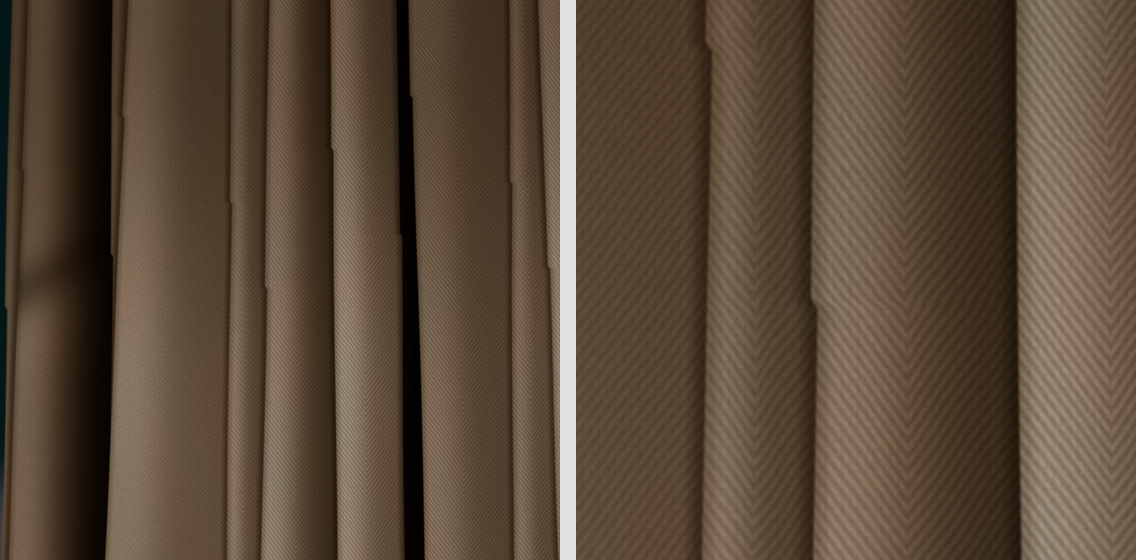
Left, the full canvas; right, a detail of the centre.
Reproduce this texture procedurally as a Shadertoy shader.

```glsl
// Per fold: left edge at the top, left edge at the bottom, lit shade, shaded side
const vec4 folds[11] = vec4[11](
    vec4(0.021, 0.003, 0.74, 0.60),
    vec4(0.050, 0.015, 0.74, 0.07),
    vec4(0.202, 0.195, 0.74, 0.62),
    vec4(0.228, 0.187, 0.88, 0.60),
    vec4(0.414, 0.405, 0.86, 0.55),
    vec4(0.482, 0.467, 0.92, 0.38),
    vec4(0.589, 0.602, 0.98, 0.58),
    vec4(0.709, 0.723, 0.04, 0.02),
    vec4(0.729, 0.759, 0.80, 0.55),
    vec4(0.909, 0.917, 0.84, 0.58),
    vec4(0.962, 0.998, 0.95, 0.90));

float hash(vec2 p) {
    return fract(sin(dot(p, vec2(127.1, 311.7))) * 43758.5);
}

// Nearly straight hanging edge with a small tuck at its own height
float foldEdge(int i, float y) {
    float k = float(i);
    float tuck = smoothstep(-0.004, 0.004, y - 0.45 - 0.4 * fract(k * 0.618));
    return mix(folds[i].y, folds[i].x, y) - 0.004 * (tuck - y)
         + 0.0012 * sin(y * 7.0 + k * 2.3);
}

// One V of diagonal twill lines across each fold
float herringbone(float across, float width, float y) {
    float zig = abs(across - 0.45) * width;
    float line = y * 108.0 - zig * 145.0 + 0.12 * sin(y * 37.0 + across * 11.0);
    return sin(6.2832 * line);
}

// Brown-black through tan; green and blue fall off faster in the dark
vec3 clothColor(float shade) {
    return vec3(0.58, 0.51, 0.44) * pow(vec3(max(shade, 0.0)), vec3(1.0, 1.2, 1.5));
}

vec3 shadeFold(int i, vec2 uv, float left, float right) {
    float width = max(right - left, 0.005);
    float across = clamp((uv.x - left) / width, 0.0, 1.0);
    float shade = mix(folds[i].z, folds[i].w, smoothstep(0.12, 0.95, across));

    // Soft hollow, rounded rim and contact shadow
    shade *= 1.0 - 0.10 * exp(-pow((across - 0.55) / 0.22, 2.0));
    shade *= 0.82 + 0.18 * smoothstep(0.0, 0.012, uv.x - left);
    shade *= 0.62 + 0.38 * smoothstep(0.0, 0.014, right - uv.x);

    // Light fades toward the top; long waves vary the hang
    shade *= mix(1.03, 0.76, smoothstep(0.25, 1.0, uv.y));
    shade *= 1.0 + 0.03 * sin(uv.y * 5.0 + float(i) * 1.7 + across * 3.0);

    // Slanted crease in the broad shadowed fold
    if (i == 1) {
        float slant = uv.y - 0.49 - 0.5 * (uv.x - 0.05);
        shade *= 1.0 - 0.30 * exp(-slant * slant * 500.0);
        shade += 0.06 * exp(-pow((slant + 0.10) / 0.07, 2.0)) * (1.0 - across);
    }

    // Weave relief, strongest on the right where light rakes the cloth
    float relief = mix(0.025, 0.085, smoothstep(0.15, 0.60, uv.x));
    shade *= 1.0 + relief * herringbone(across, width, uv.y);
    shade *= 1.0 + 0.05 * (hash(floor(uv * vec2(420.0, 380.0))) - 0.5);
    shade *= 1.0 + 0.012 * sin(uv.x * 1300.0);

    // Faint warm and cool drift
    float warmth = sin(uv.x * 31.0 + 2.0 * sin(uv.y * 6.0)) * sin(uv.y * 9.0 + uv.x * 14.0);
    return clothColor(shade) * (1.0 + 0.025 * warmth * vec3(1.0, -0.4, -0.8));
}

void mainImage(out vec4 fragColor, in vec2 fragCoord) {
    vec2 uv = fragCoord / iResolution.xy;
    float blur = 0.0012 + 0.5 / iResolution.x;

    // Teal gap behind the cloth, greyer near the floor
    vec3 color = mix(vec3(0.25, 0.25, 0.27), vec3(0.01, 0.09, 0.10),
                     smoothstep(0.05, 0.22, uv.y));

    // Each fold overlaps the one to its left
    for (int i = 0; i < 11; i++) {
        float left = foldEdge(i, uv.y);
        float right = i < 10 ? foldEdge(i + 1, uv.y) : 1.10;
        float cover = smoothstep(-blur, blur, uv.x - left);
        if (cover > 0.0) color = mix(color, shadeFold(i, uv, left, right), cover);
    }
    fragColor = vec4(color, 1.0);
}
```
